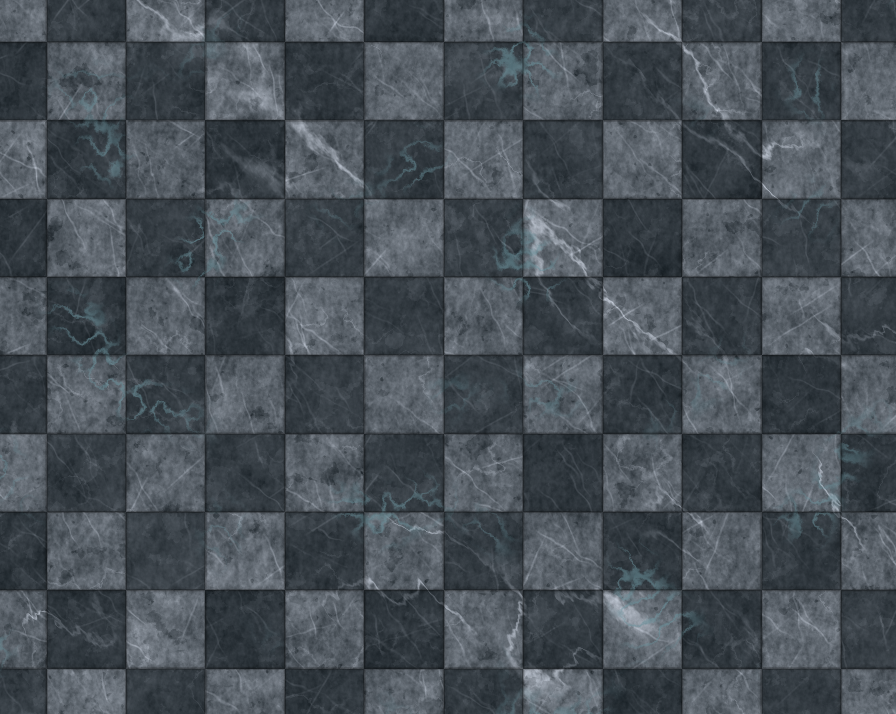
Reproduce this texture procedurally as a Shadertoy shader.

```glsl
vec2 hash2(vec2 p) {
    p = vec2(dot(p, vec2(127.1, 311.7)), dot(p, vec2(269.5, 183.3)));
    return fract(sin(p) * 43758.5);
}

float gradientNoise(vec2 p) {
    vec2 i = floor(p), f = p - i;
    vec2 u = f * f * f * (f * (f * 6.0 - 15.0) + 10.0);
    vec2 e = vec2(0.0, 1.0);
    float a = dot(hash2(i) * 2.0 - 1.0, f);
    float b = dot(hash2(i + e.yx) * 2.0 - 1.0, f - e.yx);
    float c = dot(hash2(i + e.xy) * 2.0 - 1.0, f - e.xy);
    float d = dot(hash2(i + e.yy) * 2.0 - 1.0, f - e.yy);
    return mix(mix(a, b, u.x), mix(c, d, u.x), u.y);
}

float fbm(vec2 p) {
    float sum = 0.0, amp = 0.6;
    for (int i = 0; i < 5; i++) {
        sum += amp * gradientNoise(p);
        p = mat2(1.6, 1.2, -1.2, 1.6) * p + 7.3;
        amp *= 0.58;
    }
    return sum;
}

// Thin crooked lines along the zero contour of warped noise
float veins(vec2 p, float width) {
    p += 0.4 * vec2(fbm(p * 2.3), fbm(p * 2.3 + 31.0));
    return 1.0 - smoothstep(0.0, width, abs(gradientNoise(p)));
}

// Fine scratches inside one tile, mostly falling to the right
float hairlines(vec2 f, vec2 cell, float px) {
    float sum = 0.0;
    f += 0.05 * gradientNoise((f + cell) * 5.0);
    for (int i = 0; i < 7; i++) {
        vec2 id = cell + float(i) * vec2(17.3, 5.9);
        vec2 r = hash2(id + 3.1), s = hash2(id + 8.7);
        float angle = -0.9 + (r.x - 0.5) * 1.1 + step(0.75, s.x) * 1.7;
        vec2 dir = vec2(cos(angle), sin(angle));
        vec2 d = f - hash2(id);
        float along = abs(dot(d, dir)) / (0.2 + 0.5 * r.y);
        float across = abs(dot(d, vec2(-dir.y, dir.x)));
        float line = 1.0 - smoothstep(0.0, 0.008 + px, across);
        sum += line * (1.0 - smoothstep(0.3, 1.0, along)) * s.y;
    }
    return sum;
}

void mainImage(out vec4 fragColor, in vec2 fragCoord) {
    vec2 uv = fragCoord / iResolution.xy;
    vec2 grid = uv * vec2(11.28, 9.12) - vec2(0.587, 0.581);
    float px = 9.12 / iResolution.y;

    // Checkerboard with a slightly different tone in every tile
    vec2 cell = floor(grid), f = grid - cell;
    vec2 seed = hash2(cell + 0.5);
    float isLight = mod(cell.x + cell.y, 2.0);
    float tone = mix(0.222, 0.39, isLight) + (seed.x - 0.5) * 0.05;

    // Stone body: clouds, slanted grain and speckle
    vec2 p = grid + floor(seed * 60.0);
    float clouds = fbm(p * 1.9);
    float grain = fbm(mat2(7.0, 9.0, 6.0, -5.0) * p);
    float speckle = gradientNoise(p * 24.0);
    tone += clouds * mix(0.12, 0.22, isLight);
    tone += grain * mix(0.09, 0.18, isLight);
    tone += speckle * mix(0.03, 0.06, isLight);

    // Sharp-edged flakes and dark pits
    float flake = fbm(p * 2.6 + 50.0);
    tone += 0.035 * smoothstep(0.13, 0.17, flake);
    tone -= 0.05 * smoothstep(0.2, 0.26, -flake) * (0.5 + isLight);
    tone -= 0.1 * smoothstep(0.36, 0.5, gradientNoise(p * 11.0 + 20.0)) * isLight;

    // Long veins run across tiles, short ones form a web inside them
    vec2 slant = vec2(dot(grid, vec2(0.3, -0.35)), dot(grid, vec2(0.75, 0.65)));
    float longMask = smoothstep(0.02, 0.3, gradientNoise(grid * 0.55 + 12.0));
    float longVein = veins(slant, 0.018 + px) * longMask;
    float webMask = smoothstep(0.0, 0.3, gradientNoise(p * 1.3 + 90.0));
    float web = veins(p * 2.4, 0.03 + 2.0 * px) * webMask;
    float scratch = hairlines(f, cell, px);
    float vein = longVein * 0.26 + web * 0.1 + scratch * 0.13;
    tone += vein * mix(0.6, 1.0, isLight);

    // Cool slate colour
    vec3 color = tone + vec3(-0.03, 0.0, 0.016 + 0.04 * tone);

    // Teal mineral in scattered lacy patches
    float tealMask = smoothstep(0.12, 0.4, gradientNoise(grid * 0.75 + 40.0));
    float lace = veins(grid * 3.3 + 5.0, 0.08 + 2.0 * px);
    color = mix(color, vec3(0.42, 0.57, 0.61), 0.6 * lace * tealMask);

    // Worn tile borders and narrow dark joints
    vec2 border = min(f, 1.0 - f);
    float edge = min(border.x, border.y);
    color *= 1.0 - 0.1 * (1.0 - smoothstep(0.0, 0.07, edge + 0.08 * grain));
    color *= 1.0 - 0.28 * (1.0 - smoothstep(0.004, 0.01 + px, edge));

    fragColor = vec4(clamp(color, 0.0, 1.0), 1.0);
}
```
